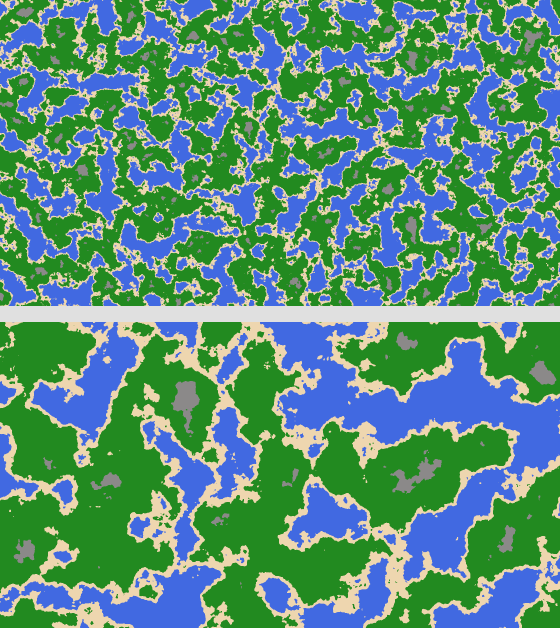
Top, the full canvas; bottom, a detail of the centre.
Give the GLSL for this texture, as a Shadertoy shader.

```glsl
// Top-down terrain map: lakes with sandy shores, forest and rocky peaks.
// A fractal sum of gradient noise gives a height, which is cut into flat
// colour bands; each pixel averages a small grid of samples for clean edges.

const vec3 WATER  = vec3(0.255, 0.412, 0.882);
const vec3 SAND   = vec3(0.933, 0.839, 0.686);
const vec3 FOREST = vec3(0.133, 0.540, 0.125);
const vec3 ROCK   = vec3(0.545, 0.537, 0.537);

const float WATER_LEVEL = -0.135;  // heights where each band ends
const float SAND_LEVEL  =  0.005;
const float ROCK_LEVEL  =  0.510;

const float CELLS_PER_HEIGHT = 13.0;  // coarsest noise cells up the canvas
const int   OCTAVES = 6;
const float GAIN = 0.53;
const float LACUNARITY = 2.0;
const int   SAMPLES = 3;  // antialiasing grid side

const float TAU = 6.2831853;

// Integer hash of a lattice point, mapped to a unit gradient
vec2 gradient(ivec2 cell) {
    uvec2 q = uvec2(cell + 4096);
    uint h = q.x * 1597334673u ^ q.y * 3812015801u;
    h = (h ^ (h >> 16)) * 2146121005u;
    h = (h ^ (h >> 15)) * 2221713035u;
    h ^= h >> 16;
    float angle = TAU * float(h & 65535u) / 65536.0;
    return vec2(cos(angle), sin(angle));
}

// Gradient noise with a quintic fade
float gradientNoise(vec2 p) {
    vec2 base = floor(p);
    vec2 f = p - base;
    ivec2 c = ivec2(base);
    vec2 fade = f * f * f * (f * (f * 6.0 - 15.0) + 10.0);
    float a = dot(gradient(c), f);
    float b = dot(gradient(c + ivec2(1, 0)), f - vec2(1.0, 0.0));
    float d = dot(gradient(c + ivec2(0, 1)), f - vec2(0.0, 1.0));
    float e = dot(gradient(c + ivec2(1, 1)), f - vec2(1.0, 1.0));
    return mix(mix(a, b, fade.x), mix(d, e, fade.x), fade.y);
}

// Fractal height; the offset keeps octave lattices from lining up
float terrainHeight(vec2 p) {
    float height = 0.0;
    float amplitude = 1.0;
    for (int i = 0; i < OCTAVES; i++) {
        height += amplitude * gradientNoise(p);
        p = p * LACUNARITY + vec2(17.37, 9.71);
        amplitude *= GAIN;
    }
    return height;
}

vec3 terrainColor(float height) {
    if (height < WATER_LEVEL) return WATER;
    if (height < SAND_LEVEL) return SAND;
    if (height < ROCK_LEVEL) return FOREST;
    return ROCK;
}

void mainImage(out vec4 fragColor, in vec2 fragCoord) {
    vec3 color = vec3(0.0);
    for (int y = 0; y < SAMPLES; y++) {
        for (int x = 0; x < SAMPLES; x++) {
            vec2 offset = (vec2(x, y) + 0.5) / float(SAMPLES) - 0.5;
            vec2 p = (fragCoord + offset) / iResolution.y;
            color += terrainColor(terrainHeight(p * CELLS_PER_HEIGHT));
        }
    }
    fragColor = vec4(color / float(SAMPLES * SAMPLES), 1.0);
}
```
